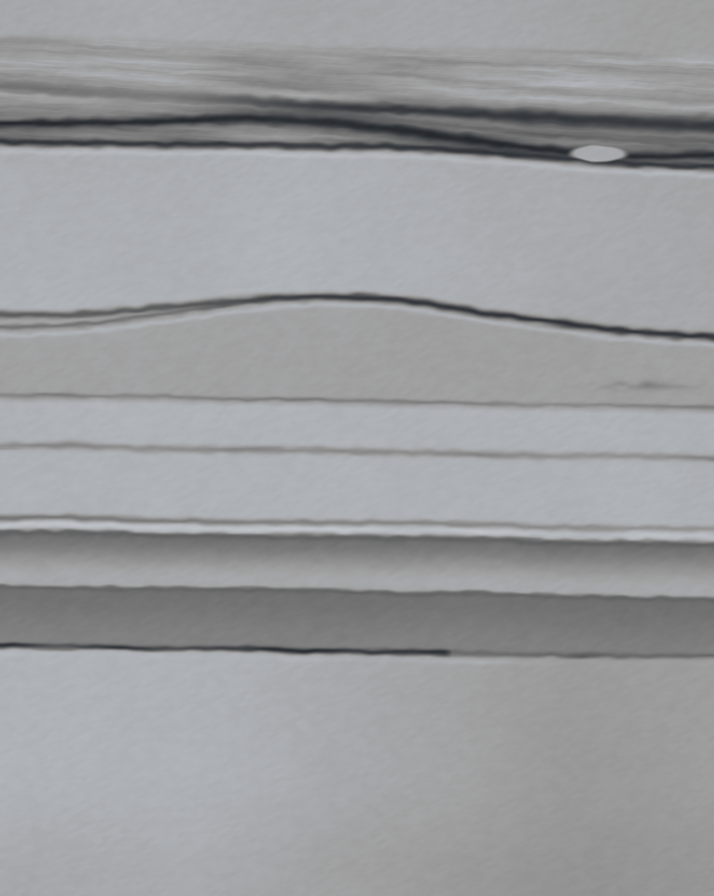
A WebGL 2 fragment shader for this texture:

```glsl
#version 300 es
precision highp float;
uniform vec2 u_resolution;
out vec4 fragColor;

float hash(vec2 p) {
  vec3 q = fract(p.xyx * vec3(0.1031, 0.1030, 0.0973));
  q += dot(q, q.yzx + 33.33);
  return fract((q.x + q.y) * q.z);
}

float noise(vec2 p) {
  vec2 i = floor(p), f = fract(p);
  f = f * f * (3.0 - 2.0 * f);
  return mix(mix(hash(i), hash(i + vec2(1, 0)), f.x),
             mix(hash(i + vec2(0, 1)), hash(i + vec2(1, 1)), f.x), f.y);
}

float fbm(vec2 p) {
  float sum = 0.0, amp = 0.5;
  for (int i = 0; i < 4; i++) {
    sum += amp * noise(p);
    p = p * 2.03 + 17.3;
    amp *= 0.5;
  }
  return sum;
}

float bump(float x, float center, float width) {
  float d = (x - center) / width;
  return exp(-d * d);
}

float layer(float below, float tone, float depth, float edge, float soft) {
  return mix(below, tone, smoothstep(edge - soft, edge + soft, depth));
}

float stroke(float tone, float ink, float d, float width, float strength) {
  return mix(tone, ink, strength * bump(d, 0.0, width));
}

// Dark fibre bundle with fine streaks running along it
float bundle(float tone, float u, float depth) {
  float upper = mix(0.098, 0.139, u);
  float middle = 0.139 + 0.034 * smoothstep(0.4, 0.9, u) - 0.006 * bump(u, 0.35, 0.2);
  float lower = 0.159 + 0.008 * u + 0.018 * smoothstep(0.5, 1.0, u);
  float top = 0.042 + 0.022 * u;
  float streak = fbm(vec2(u * 5.0, (depth - upper) * 110.0)) - 0.47;
  float inside = smoothstep(top - 0.008, top + 0.01, depth)
               * (1.0 - smoothstep(lower, lower + 0.007, depth));
  float body = mix(0.59, 0.50, smoothstep(0.07, 0.15, depth - 0.02 * u)) + 0.32 * streak;
  tone = mix(tone, body, inside);
  tone = stroke(tone, 0.38, depth - upper, 0.0055, 0.45 + 0.4 * streak);
  tone = stroke(tone, 0.18, depth - upper - 0.002, 0.004 + 0.005 * u, 0.85 * smoothstep(0.2, 0.5, u));
  tone = stroke(tone, 0.15, depth - middle, 0.005 + 0.003 * bump(u, 0.5, 0.25), 0.95);
  tone = stroke(tone, 0.30, depth - mix(upper, middle, 0.55), 0.004, 0.5 * smoothstep(0.1, 0.6, u));
  tone = stroke(tone, 0.18, depth - lower, 0.0042, 0.88);
  tone = stroke(tone, 0.75, depth - lower - 0.0105, 0.003, 0.5);
  float fleck = length(vec2((u - 0.838) / 0.042, (depth - 0.171) / 0.0095));
  return mix(tone, 0.66, 1.0 - smoothstep(0.75, 1.1, fleck));
}

// Arched dark line with a second strand joining from the left
float archedLine(float tone, float u, float depth) {
  float arch = mix(0.354, 0.376, u) - 0.034 * bump(u, 0.48, 0.28);
  float d = depth - arch;
  float split = 0.013 * (1.0 - smoothstep(0.0, 0.5, u));
  tone = layer(tone, 0.625, d, 0.006, 0.007);
  tone = stroke(tone, 0.74, d - split - 0.009, 0.003, 0.5);
  tone = stroke(tone, 0.40, d - split, 0.003, 0.75 * (1.0 - smoothstep(0.35, 0.55, u)));
  return stroke(tone, 0.19, d, 0.0042, mix(0.65, 0.95, smoothstep(0.2, 0.55, u)));
}

// Thin seams, then two shaded ledges with crisp upper edges
float ledges(float tone, float u, float depth, float breakup) {
  float slope = 0.014 * u;
  float d = depth - slope;
  tone = layer(tone, 0.69, d, 0.446, 0.004);
  tone = stroke(tone, 0.44, d - 0.440, 0.0026, 0.35 + 0.6 * breakup);
  tone = stroke(tone, 0.50, d - 0.497, 0.0042, 0.6 + 0.4 * breakup);
  tone = stroke(tone, 0.42, d - 0.577, 0.0036, mix(0.85, 0.4, u));
  tone = stroke(tone, 0.77, d - 0.585, 0.003, 0.7 * breakup + 0.2);
  float shade = mix(0.44, 0.65, smoothstep(0.594, 0.642, d));
  tone = layer(tone, shade, d, 0.591, 0.003);
  tone = stroke(tone, 0.35, d - 0.594, 0.0035, 0.6);
  tone = layer(tone, mix(0.44, 0.50, smoothstep(0.655, 0.715, d)), d, 0.652, 0.003);
  tone = stroke(tone, 0.37, d - 0.654, 0.003, 0.65);
  float foot = 0.721 + 0.011 * u;
  float wall = 0.685 - 0.075 * smoothstep(0.25, 0.8, u) - 0.025 * smoothstep(0.86, 1.0, depth);
  tone = layer(tone, wall, depth, foot + 0.003, 0.003);
  float ink = 1.0 - smoothstep(0.62, 0.64, u) + 0.7 * bump(u, 0.82, 0.04);
  tone = stroke(tone, 0.17, depth - foot, 0.0032, clamp(ink * (0.35 + 0.7 * breakup + 0.3 * u), 0.25, 0.95));
  return stroke(tone, 0.73, depth - foot - 0.009, 0.003, 0.45 * breakup);
}

void main() {
  vec2 uv = gl_FragCoord.xy / u_resolution;
  vec2 p = gl_FragCoord.xy / u_resolution.y;
  float u = uv.x, depth = 1.0 - uv.y;
  float fray = noise(p * vec2(65.0, 150.0)) - 0.5;
  float wobble = noise(vec2(u * 9.0, depth * 12.0)) - 0.5;
  float d = depth + 0.0025 * fray + 0.003 * wobble;
  float breakup = noise(vec2(u * 12.0, floor(depth * 14.0) * 7.1));

  float tone = mix(0.655, 0.685, smoothstep(0.0, 0.3, depth)) - 0.035 * smoothstep(0.55, 1.0, u);
  tone = bundle(tone, u, d);
  tone = archedLine(tone, u, d);
  tone = stroke(tone, 0.46, d - 0.430, 0.005, bump(u, 0.9, 0.06) * (0.5 + fray));
  tone = ledges(tone, u, d, breakup);

  // Cloudy lighting and slanted fine grain
  vec2 slanted = vec2(p.x + p.y, p.y - 0.5 * p.x);
  tone += 0.035 * (fbm(p * 6.0) - 0.47);
  tone += 0.035 * (fbm(slanted * vec2(70.0, 190.0)) - 0.47);
  float cool = smoothstep(0.61, 0.69, tone) + 1.0 - smoothstep(0.2, 0.46, tone);
  vec3 color = vec3(tone) + cool * vec3(-0.009, 0.003, 0.021);
  fragColor = vec4(clamp(color, 0.0, 1.0), 1.0);
}
```
